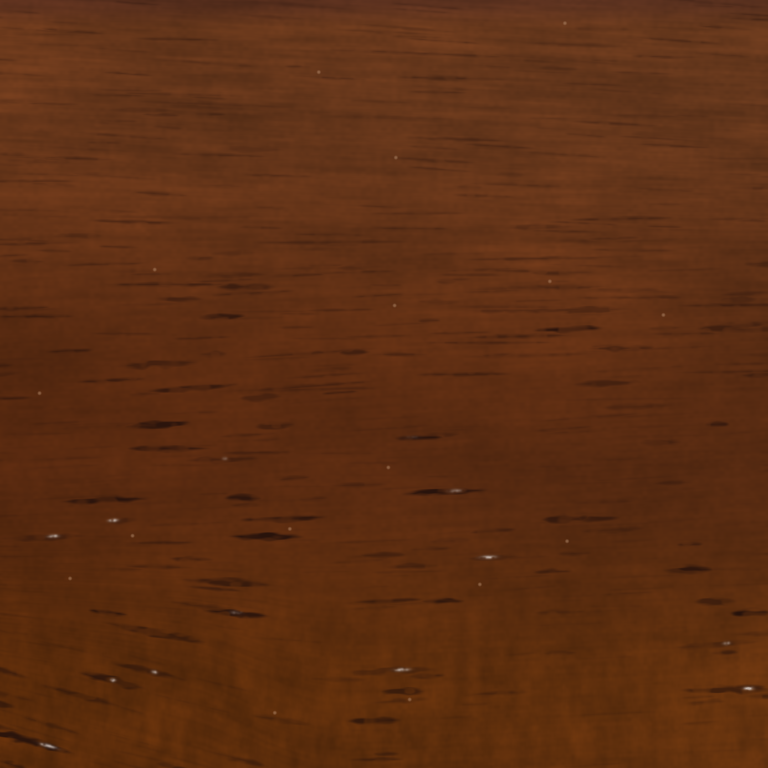
This texture is drawn by a Shadertoy shader. Its source:

```glsl
float hash(vec2 p) {
    vec3 q = fract(p.xyx * vec3(0.1031, 0.1030, 0.0973));
    q += dot(q, q.yzx + 33.33);
    return fract((q.x + q.y) * q.z);
}

float noise(vec2 p) {
    vec2 i = floor(p), f = fract(p);
    f = f * f * (3.0 - 2.0 * f);
    return mix(mix(hash(i), hash(i + vec2(1, 0)), f.x),
               mix(hash(i + vec2(0, 1)), hash(i + vec2(1, 1)), f.x), f.y);
}

float fbm(vec2 p) {
    float sum = 0.0, amp = 0.5;
    for (int i = 0; i < 4; i++) {
        sum += amp * noise(p);
        p = p * 2.03 + 17.3;
        amp *= 0.5;
    }
    return sum / 0.9375;
}

// Local slope of the fibres: falling at the top and in the lower left corner
float grainAngle(vec2 p) {
    float corner = (1.0 - smoothstep(0.1, 0.34, p.y)) * (1.0 - smoothstep(0.25, 0.5, p.x));
    return mix(0.04, -0.045, smoothstep(0.5, 0.85, p.y)) - 0.3 * corner;
}

// Scattered frayed dashes: x = darkness, y = glint inside the pore
vec2 pores(vec2 p, vec2 cell, float width, float chance, float seed) {
    vec2 result = vec2(0);
    vec2 home = floor(p / cell);
    float fray = noise(p * vec2(60, 210) + seed);
    float worn = mix(0.45, 1.0, smoothstep(0.2, 0.6, noise(p * vec2(75, 130) + seed + 8.0)));
    for (int j = -1; j <= 1; j++)
    for (int i = -1; i <= 1; i++) {
        vec2 id = home + vec2(i, j);
        vec2 key = id + seed + 50.0;
        vec2 center = (id + vec2(hash(key), hash(key + 31.7))) * cell;
        float patchy = smoothstep(0.3, 0.65, noise(center * vec2(5, 8) + seed));
        if (hash(key + 73.1) > chance * (0.3 + 1.2 * patchy)) continue;

        float a = grainAngle(center) + 0.08 * (hash(key + 5.3) - 0.5);
        vec2 d = mat2(cos(a), -sin(a), sin(a), cos(a)) * (p - center);
        float size = hash(key + 11.9);
        float halfLength = cell.x * mix(0.15, 0.5, size);
        float taper = 1.0 - d.x * d.x / (halfLength * halfLength);
        float w = width * mix(0.5, 1.0, hash(key + 19.1)) * (0.3 + 1.3 * fray) * max(taper, 0.0);
        float dash = 1.0 - smoothstep(w - 0.0025, w + 0.0028, abs(d.y));
        dash *= worn * smoothstep(0.0, 0.7, taper) * mix(0.3, 1.0, hash(key + 3.7));
        result.x = max(result.x, dash);

        float shiny = step(0.62, hash(key + 91.3)) * (1.0 - smoothstep(0.35, 0.46, center.y));
        float big = hash(key + 41.3);
        vec2 g = (d - vec2(halfLength * (size - 0.5), 0.001)) / vec2(0.003 + 0.011 * big * big * big, 0.0022);
        float sparkle = 0.4 + 1.2 * noise(p * 260.0);
        result.y = max(result.y, shiny * sparkle * exp(-dot(g, g)) * (0.3 + 0.6 * hash(key + 7.7)));
    }
    return result;
}

// Tiny bright dust grains
float dust(vec2 p) {
    vec2 id = floor(p * 9.0);
    vec2 spot = 0.15 + 0.7 * vec2(hash(id + 201.0), hash(id + 302.0));
    float r = length(fract(p * 9.0) - spot) / 9.0;
    return step(0.8, hash(id + 403.0)) * (1.0 - smoothstep(0.0005, 0.0036, r));
}

void mainImage(out vec4 fragColor, in vec2 fragCoord) {
    vec2 p = fragCoord / iResolution.xy;
    float upper = smoothstep(0.45, 0.9, p.y);
    float lower = 1.0 - smoothstep(0.08, 0.4, p.y);

    // Varnished base: reddish middle, amber foot, paler top with a dull rim
    vec3 color = mix(vec3(0.352, 0.168, 0.066), vec3(0.372, 0.182, 0.046), lower);
    color = mix(color, vec3(0.408, 0.219, 0.108), upper);
    color = mix(color, vec3(0.345, 0.185, 0.115), smoothstep(0.96, 1.0, p.y));
    color += vec3(0.016, 0.015, 0.012) * (p.x - 0.5);

    // Soft clouds, fine fibres along the grain and speckle in the varnish
    vec2 along = vec2(p.x, p.y - grainAngle(p) * (p.x - 0.5));
    float clouds = fbm(p * vec2(4, 7) + 3.0) - 0.5;
    float blotches = fbm(p * vec2(16, 24) + 31.0) - 0.5;
    float fibres = fbm(along * vec2(7, 90) + 9.0) - 0.5;
    float fine = noise(along * vec2(22, 240)) - 0.5;
    float speckle = noise(p * vec2(150, 190)) - 0.5;
    float mottle = fbm(p * vec2(60, 26)) - 0.5;
    float shade = 1.0 + 0.27 * clouds + 0.13 * blotches + mix(0.10, 0.22, upper) * fibres
                + mix(0.04, 0.07, upper) * fine + 0.055 * speckle
                + mix(0.06, 0.26, lower * lower) * mottle;
    color *= shade;

    // Bold pores below, faint short ones between, thin streaks above
    vec2 bold = pores(p, vec2(0.15, 0.034), 0.0046, 0.38, 0.0);
    vec2 small = pores(p, vec2(0.10, 0.024), 0.0030, 0.30, 140.0);
    vec2 streak = pores(p, vec2(0.24, 0.015), 0.0020, 0.46, 290.0);
    vec2 hair = pores(p, vec2(0.13, 0.011), 0.0013, 0.42, 430.0);
    float boldZone = 1.0 - smoothstep(0.55, 0.72, p.y);
    float streakZone = smoothstep(0.36, 0.58, p.y);
    float dark = max(0.95 * bold.x * boldZone, 0.6 * small.x * (1.0 - 0.7 * upper));
    dark = max(dark, 0.66 * streak.x * streakZone * (1.0 - 0.4 * upper));
    dark = max(dark, 0.42 * hair.x * mix(0.5, 1.0, streakZone));
    color = mix(color, vec3(0.135, 0.062, 0.043), dark);

    // Glints in open pores and dust on the varnish
    color = mix(color, vec3(0.80, 0.75, 0.72), min(bold.y, 0.9));
    color = mix(color, vec3(0.66, 0.50, 0.38), 0.6 * dust(p));
    fragColor = vec4(color, 1.0);
}
```
